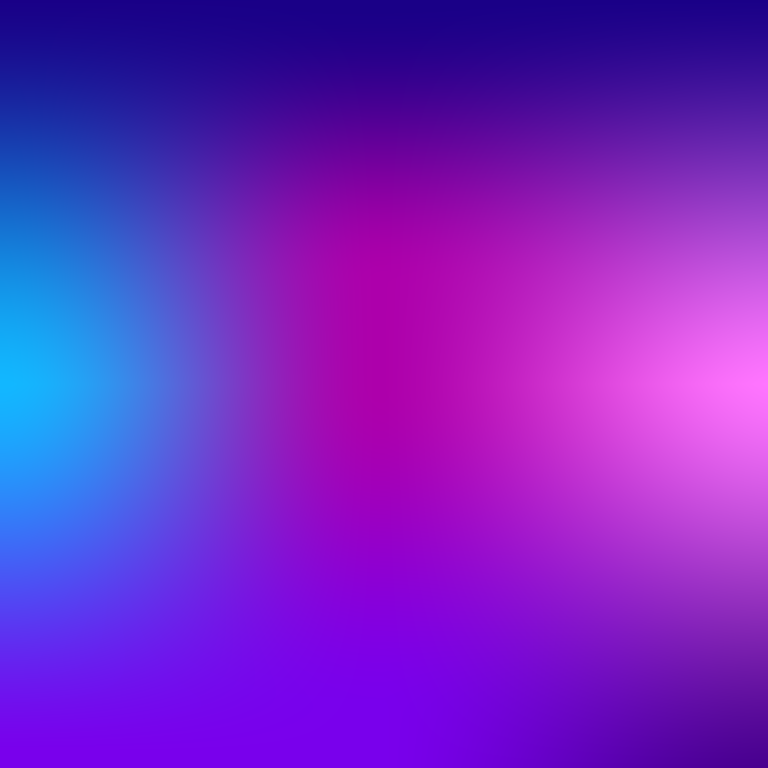
Reproduce this background procedurally as a Shadertoy shader.

```glsl
// Draws a smooth three-by-three colour mesh: cyan glow left, magenta centre, pink glow right.

const vec3 NAVY    = vec3(0.10, 0.00, 0.53);
const vec3 CYAN    = vec3(0.07, 0.72, 1.00);
const vec3 MAGENTA = vec3(0.68, 0.00, 0.67);
const vec3 PINK    = vec3(1.00, 0.46, 1.00);
const vec3 VIOLET  = vec3(0.475, 0.00, 0.925);
const vec3 PLUM    = vec3(0.28, 0.00, 0.56);

// Blend between a straight ramp (softness 0) and an S-curve (softness 1).
float ease(float t, float softness) {
    return mix(clamp(t, 0.0, 1.0), smoothstep(0.0, 1.0, t), softness);
}

// Vertical three-stop gradient; reach.x and reach.y set the length
// of the upper and lower transitions in canvas heights.
vec3 column(vec3 top, vec3 middle, vec3 bottom, float y, vec2 reach, float softness) {
    vec3 upper = mix(top, middle, ease((1.0 - y) / reach.x, softness));
    vec3 lower = mix(middle, bottom, ease((0.5 - y) / reach.y, softness));
    return y > 0.5 ? upper : lower;
}

void mainImage(out vec4 fragColor, in vec2 fragCoord) {
    vec2 uv = fragCoord / iResolution.xy;

    // Colours down the left edge, the centre line and the right edge
    vec3 left   = column(NAVY, CYAN, VIOLET, uv.y, vec2(0.5, 0.48), 0.6);
    vec3 centre = column(NAVY, MAGENTA, VIOLET, uv.y, vec2(0.37, 0.43), 1.0);
    vec3 right  = column(NAVY, PINK, PLUM, uv.y, vec2(0.5, 0.5), 0.5);

    // Horizontal blends through the centre line
    vec3 color = mix(left, centre, ease(uv.x * 2.0, 1.0));
    color = mix(color, right, ease(uv.x * 2.0 - 1.0, 0.7));

    fragColor = vec4(color, 1.0);
}
```
